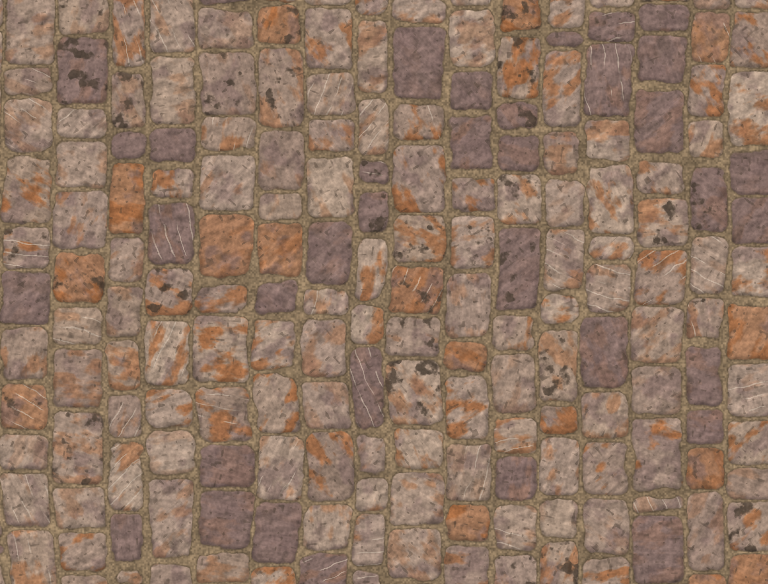
Give the GLSL for this texture, as a Shadertoy shader.

```glsl
// Weathered sandstone setts laid in staggered vertical columns with sandy joints.

const vec2 REPEATS = vec2(15.9, 10.8);   // stones across and down
const float COLUMN_SHIFT = 0.17;         // first joint, in column widths
const vec2 JITTER = vec2(0.16, 0.36);    // random shift of the joints
const float JOINT = 0.0036;              // half joint width, in canvas heights
const float CORNER = 0.013;
const float EDGE_WEAR = 0.0075;
const float TILT = 0.07;
const float RELIEF = 0.50;

const vec3 PALE = vec3(0.715, 0.625, 0.550);
const vec3 TAN = vec3(0.620, 0.525, 0.450);
const vec3 MAUVE = vec3(0.485, 0.395, 0.375);
const vec3 RUST = vec3(0.630, 0.400, 0.245);
const vec3 VEIN = vec3(0.780, 0.710, 0.640);
const vec3 SOOT = vec3(0.290, 0.245, 0.205);
const vec3 SAND = vec3(0.565, 0.480, 0.375);

float hash(vec2 p) {
    vec3 q = fract(p.xyx * 0.1031);
    q += dot(q, q.yzx + 33.33);
    return fract((q.x + q.y) * q.z);
}

float noise(vec2 p) {
    vec2 i = floor(p), f = fract(p);
    f = f * f * (3.0 - 2.0 * f);
    return mix(mix(hash(i), hash(i + vec2(1, 0)), f.x),
               mix(hash(i + vec2(0, 1)), hash(i + vec2(1, 1)), f.x), f.y);
}

float fbm(vec2 p) {
    float sum = 0.0, weight = 0.533;
    for (int i = 0; i < 4; i++) {
        sum += weight * noise(p);
        p = mat2(1.6, 1.2, -1.2, 1.6) * p + 17.3;
        weight *= 0.5;
    }
    return sum;
}

mat2 rotation(float a) { return mat2(cos(a), sin(a), -sin(a), cos(a)); }

float jointAt(float i, float seed, float jitter) {
    return i + jitter * 2.0 * (hash(vec2(i + 50.0, seed)) - 0.5);
}

// Index of the irregular interval that contains x
float intervalAt(float x, float seed, float jitter) {
    float i = floor(x);
    if (x < jointAt(i, seed, jitter)) return i - 1.0;
    if (x >= jointAt(i + 1.0, seed, jitter)) return i + 1.0;
    return i;
}

float roundedBox(vec2 p, vec2 halfSize, float radius) {
    vec2 q = abs(p) - halfSize + radius;
    return length(max(q, 0.0)) + min(max(q.x, q.y), 0.0) - radius;
}

vec3 stoneColor(vec2 p, vec2 id) {
    float kind = hash(id + 3.1), tint = hash(id + 7.7), stain = hash(id + 11.3);
    vec2 q = rotation(6.28 * tint) * p + 40.0 * vec2(kind, stain);
    vec3 color = mix(TAN, PALE, 0.15 + 0.75 * tint);
    color = mix(color, MAUVE, kind < 0.17 ? 0.85 : 0.35 * hash(id + 5.9));
    color = mix(color, RUST, kind > 0.92 ? 0.55 : 0.0);

    // Blotches, rust stains and bedding streaks
    color = mix(color, MAUVE, 0.55 * smoothstep(0.50, 0.72, fbm(q * 32.0 + 9.0)));
    float rust = smoothstep(0.49, 0.68, fbm(q * vec2(28.0, 48.0)));
    color = mix(color, RUST, rust * mix(0.15, 0.85, stain) * (kind < 0.17 ? 0.3 : 1.0));
    color *= 1.0 + 0.22 * (fbm(q * vec2(24.0, 170.0)) - 0.5);

    // Pale veins, then dark lichen and pits
    float vein = abs(q.y + 0.014 * fbm(q * 25.0) - 0.022 * floor(q.y / 0.022) - 0.014);
    float veined = step(0.74, hash(id + 23.0)) * smoothstep(0.4, 0.6, noise(q * 35.0));
    color = mix(color, VEIN, 0.6 * veined * (1.0 - smoothstep(0.0004, 0.0017, vein)));
    float lichen = smoothstep(0.60, 0.74, fbm(q * 48.0 + 31.0));
    color = mix(color, SOOT, lichen * mix(0.2, 0.8, step(0.8, hash(id + 29.0))));
    return mix(color, SOOT, 0.4 * smoothstep(0.78, 0.95, noise(q * 150.0)));
}

void mainImage(out vec4 fragColor, in vec2 fragCoord) {
    vec2 size = vec2(iResolution.x / iResolution.y, 1.0);
    vec2 p = fragCoord / iResolution.y;
    vec2 cell = size / REPEATS;
    float pixel = 1.0 / iResolution.y;

    // Columns drift slightly; every column has its own row offset
    vec2 g = p / cell;
    g.x += 0.22 * (noise(p * vec2(2.0, 5.0)) - 0.5) - COLUMN_SHIFT;
    float column = intervalAt(g.x, 1.0, JITTER.x);
    g.y += hash(vec2(column, 71.0));
    float seed = column + 90.0;
    float row = intervalAt(g.y, seed, JITTER.y);
    vec2 id = vec2(column, row) + 20.0;

    // Worn outline of one stone
    vec2 low = vec2(jointAt(column, 1.0, JITTER.x), jointAt(row, seed, JITTER.y));
    vec2 high = vec2(jointAt(column + 1.0, 1.0, JITTER.x), jointAt(row + 1.0, seed, JITTER.y));
    vec2 local = rotation(TILT * (hash(id + 2.0) - 0.5)) * (g - 0.5 * (low + high)) * cell;
    vec2 halfSize = 0.5 * (high - low) * cell - JOINT * (0.7 + 0.8 * hash(id + 13.0));
    float d = roundedBox(local, halfSize, CORNER * (0.7 + 0.7 * hash(id + 17.0)));
    d += EDGE_WEAR * (fbm(p * 55.0) - 0.5) + 0.006 * smoothstep(0.54, 0.8, fbm(p * 14.0 + 5.0));

    // Lit, chipped surface with rounded rims
    vec3 stone = stoneColor(p, id);
    float slope = fbm(p * 65.0) - fbm(p * 65.0 + vec2(0.22, -0.30));
    float rim = smoothstep(-0.009, 0.0, d);
    stone *= 1.0 + RELIEF * slope + 0.12 * (noise(p * 300.0) - 0.5);
    stone *= 1.0 + rim * (0.13 * local.y / halfSize.y - 0.10);

    // Gritty sand, shaded beside the stones
    float grit = 0.6 * noise(p * 330.0) + 0.4 * noise(p * 150.0 + 8.0);
    vec3 sand = SAND * (0.70 + 0.50 * grit) * (0.85 + 0.30 * fbm(p * 22.0));
    sand *= mix(0.80, 1.0, smoothstep(0.0, 0.004, d));

    float cover = 1.0 - smoothstep(-pixel, pixel, d);
    fragColor = vec4(clamp(mix(sand, stone, cover), 0.0, 1.0), 1.0);
}
```
